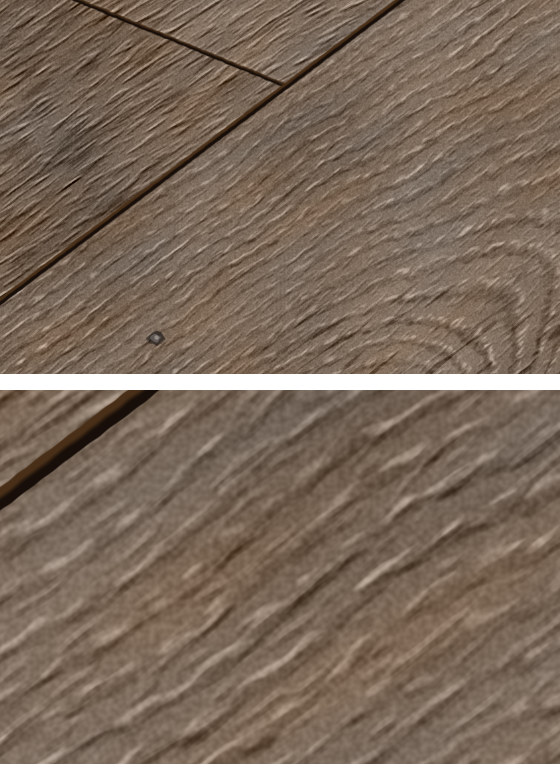
Top, the full canvas; bottom, a detail of the centre.
A WebGL 2 fragment shader for this texture:

```glsl
#version 300 es
precision highp float;
// Brushed brown oak floor: three planks, dark bevelled seams, arched growth rings and a small knot.

uniform vec2 u_resolution;
out vec4 outColor;

const float TAU = 6.2831853;
const vec3 OAK = vec3(0.475, 0.405, 0.345);
const vec3 WARM_TINT = vec3(0.035, 0.0, -0.03);
const vec3 GAP_DARK = vec3(0.09, 0.055, 0.035);
const vec3 GAP_BROWN = vec3(0.31, 0.20, 0.10);
const vec3 KNOT_GREY = vec3(0.36, 0.34, 0.33);
const vec2 JOINT = vec2(0.765, 0.770);   // where the three planks meet
const vec2 KNOT = vec2(0.416, 0.096);
const float SEAM_ANGLE = 0.646;
const float BUTT_ANGLE = -0.39;
const float RING_SPACING = 0.037;

vec2 hashGradient(vec2 cell) {
  float a = TAU * fract(sin(dot(cell, vec2(127.1, 311.7))) * 43758.545);
  return vec2(cos(a), sin(a));
}

float gradientNoise(vec2 p) {
  vec2 i = floor(p), f = fract(p);
  vec2 w = f * f * f * (f * (f * 6.0 - 15.0) + 10.0);
  vec2 e = vec2(0.0, 1.0);
  float low = mix(dot(hashGradient(i), f), dot(hashGradient(i + e.yx), f - e.yx), w.x);
  float high = mix(dot(hashGradient(i + e), f - e), dot(hashGradient(i + e.yy), f - e.yy), w.x);
  return mix(low, high, w.y);
}

// x runs along the given direction, y across it
vec2 alongAcross(vec2 p, float angle) {
  vec2 d = vec2(cos(angle), sin(angle));
  return vec2(dot(p, d), dot(p, vec2(-d.y, d.x)));
}

float dashes(vec2 g, vec2 density) {
  return smoothstep(0.10, 0.42, gradientNoise(g * density));
}

// Raised light fibres, each with a shadow just below
float fibreRelief(vec2 g, vec2 density) {
  return 0.16 * dashes(g, density) - 0.15 * dashes(g + vec2(0.004, 0.0055), density);
}

float straightGrain(vec2 p, float angle, float seed) {
  vec2 g = alongAcross(p, angle) + seed;
  g.y += 0.014 * gradientNoise(g * vec2(2.0, 5.0));
  float bands = 0.09 * gradientNoise(g * vec2(1.8, 24.0));
  float shadows = -0.11 * dashes(g + 3.7, vec2(7.0, 75.0));
  return bands + shadows + fibreRelief(g, vec2(11.0, 88.0))
       + 0.6 * fibreRelief(g + 9.3, vec2(20.0, 125.0));
}

// Height across the rings: straight by the seam, arching over at lower right
float ringField(vec2 p) {
  float bend = max(p.x - 0.75, 0.0);
  float arch = 1.06 * bend * bend * exp(-2.5 * p.y);
  vec2 k = p - KNOT;
  return dot(p, vec2(-0.57, 0.82)) + arch - 0.016 * exp(-250.0 * dot(k, k));
}

float ringGrain(vec2 p) {
  vec2 g = alongAcross(p, SEAM_ANGLE + 0.03);
  float phase = ringField(p) / RING_SPACING + 0.65 * gradientNoise(p * 4.0)
              + 0.22 * gradientNoise(g * vec2(24.0, 50.0));
  float light = smoothstep(0.25, 0.95, cos(TAU * phase));
  float dark = smoothstep(0.15, 0.95, cos(TAU * (phase + 0.19)));
  float pores = smoothstep(-0.15, 0.32, gradientNoise(g * vec2(26.0, 105.0)));
  float strength = 0.85 + 0.8 * gradientNoise(p * 5.0 + 4.0);
  float rings = strength * (0.17 * light * pores - 0.14 * dark * (0.45 + 0.55 * pores));
  float region = smoothstep(0.55, 0.95, p.x) * (1.0 - smoothstep(0.05, 0.38, p.y));
  float cracks = smoothstep(0.24, 0.42, gradientNoise(g * vec2(6.0, 62.0) + 17.0));
  return rings - 0.17 * region * cracks + 0.45 * fibreRelief(g, vec2(22.0, 105.0))
       + 0.05 * gradientNoise(g * vec2(2.5, 16.0)) + 0.015;
}

vec3 paintKnot(vec3 color, vec2 p) {
  vec2 k = p - KNOT;
  float d = length(k * vec2(0.9, 1.1)) + 0.008 * gradientNoise(p * 70.0);
  color = mix(color, KNOT_GREY, 0.85 * (1.0 - smoothstep(0.012, 0.025, d)));
  color -= 0.16 * (1.0 - smoothstep(0.002, 0.006, abs(d - 0.016)));
  float glint = 1.0 - smoothstep(0.003, 0.009, length(k - vec2(0.003, 0.002)));
  return color + 0.2 * glint;
}

// Bevelled gap: brown upper wall, near-black lower wall, worn pale rim above
vec3 paintGap(vec3 color, float d, float halfWidth, float brownShare, float aa) {
  float rim = smoothstep(halfWidth, halfWidth + 0.003, d)
            * (1.0 - smoothstep(halfWidth + 0.003, halfWidth + 0.010, d));
  vec3 wall = mix(GAP_DARK, GAP_BROWN, brownShare * smoothstep(-0.002, 0.004, d));
  float inside = 1.0 - smoothstep(halfWidth - aa, halfWidth + aa, abs(d));
  return mix(color + 0.04 * rim, wall, inside);
}

void main() {
  vec2 p = gl_FragCoord.xy / u_resolution.y;
  float aa = 1.0 / u_resolution.y;
  float seam = alongAcross(p - JOINT, SEAM_ANGLE).y;
  float butt = alongAcross(p - JOINT, BUTT_ANGLE).y;

  // Grain of the plank under this point
  float tone;
  if (seam < 0.0) tone = ringGrain(p);
  else if (butt < 0.0) tone = straightGrain(p, 0.60, 2.0) - 0.015;
  else tone = straightGrain(p, 0.56, 6.0) + 0.015;

  // Fine grit and broad uneven staining
  tone += 0.07 * gradientNoise(p * 190.0) + 0.05 * gradientNoise(p * 95.0 + 5.0);
  tone += 0.05 * gradientNoise(p * 2.3 + 8.0) + 0.02 * (p.x - 0.75);
  float warmth = gradientNoise(alongAcross(p, SEAM_ANGLE) * vec2(3.0, 9.0) + 2.0);
  vec3 color = paintKnot(OAK + tone + WARM_TINT * warmth, p);

  // Seams, with slightly ragged edges
  float ragged = 0.0025 * gradientNoise(p * 60.0);
  if (seam > 0.0) color = paintGap(color, butt + ragged, 0.0055, 0.75, aa);
  color = paintGap(color, seam + 0.5 * ragged, 0.0085, 0.9, aa);
  outColor = vec4(clamp(color, 0.0, 1.0), 1.0);
}
```
